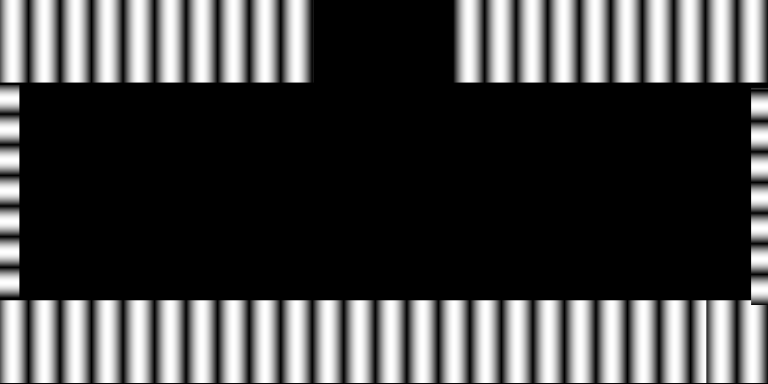
Give the GLSL for this pattern, as a Shadertoy shader.

```glsl
#define BAR_PITCH 0.0821
#define RUNG_PITCH 0.0798
#define LEFT_PHASE 0.0742
#define RIGHT_PHASE 1.1800
#define TOP_EDGE 0.7850
#define BOTTOM_EDGE 0.2180
#define GAP vec2(0.8170, 1.1800)
#define SPLICE 1.8395
#define LEFT_RAIL vec4(0.0, 0.2240, 0.0505, 0.7790)
#define RIGHT_RAIL vec4(1.9560, 0.2057, 2.1, 0.7710)

// Rounded light profile: black at each seam, white halfway between
float ridge(float position, float seam, float pitch) {
    return abs(sin(3.14159265 * (position - seam) / pitch));
}

// Antialiased step, one pixel wide
float edge(float limit, float value, float pixel) {
    return clamp((value - limit) / pixel + 0.5, 0.0, 1.0);
}

// Coverage of a rectangle given as (left, bottom, right, top)
float box(vec2 p, vec4 r, float pixel) {
    return edge(r.x, p.x, pixel) * edge(p.x, r.z, pixel)
         * edge(r.y, p.y, pixel) * edge(p.y, r.w, pixel);
}

void mainImage(out vec4 fragColor, in vec2 fragCoord) {
    float pixel = 1.0 / iResolution.y;
    vec2 p = fragCoord * pixel;
    p.x *= 2.0 * iResolution.y / iResolution.x;

    // Upright bars, in two runs with different phases
    float leftBars = ridge(p.x, LEFT_PHASE, BAR_PITCH);
    float rightBars = ridge(p.x, RIGHT_PHASE, BAR_PITCH);

    // Top band with an opening in the middle
    float topBars = leftBars * edge(p.x, GAP.x, pixel)
                  + rightBars * edge(GAP.y, p.x, pixel);
    float shade = topBars * edge(TOP_EDGE, p.y, pixel);

    // Bottom band, spliced near the right end
    float bottomBars = mix(leftBars, rightBars, edge(SPLICE, p.x, pixel));
    float bottomMask = edge(p.y, BOTTOM_EDGE, pixel) * edge(0.0025, p.y, pixel);
    shade = mix(shade, bottomBars, bottomMask);

    // Side rails with level bars
    float leftRungs = ridge(p.y, LEFT_RAIL.y, RUNG_PITCH);
    float rightRungs = ridge(p.y, RIGHT_RAIL.y, RUNG_PITCH);
    shade = mix(shade, leftRungs, box(p, LEFT_RAIL, pixel));
    shade = mix(shade, rightRungs, box(p, RIGHT_RAIL, pixel));

    fragColor = vec4(vec3(shade), 1.0);
}
```
